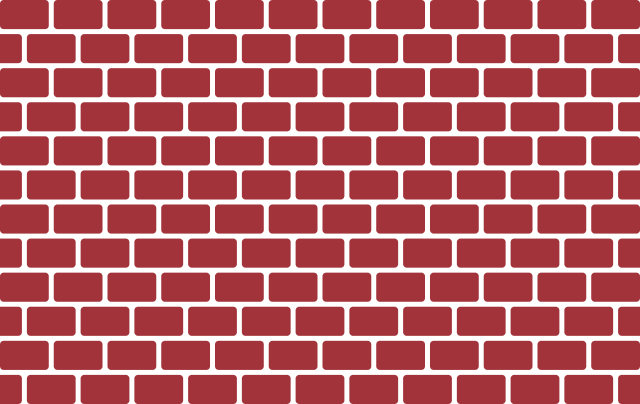
This pattern is drawn by a Shadertoy shader. Its source:

```glsl
// Draws a flat red brick wall in running bond with white mortar and rounded corners.

const vec2 REPEATS = vec2(12.0);                // bricks across, courses down
const float MORTAR = 0.0123;                    // joint width, in canvas heights
const float CORNER_RADIUS = 0.0092;
const vec3 BRICK_COLOR = vec3(0.64, 0.20, 0.23);
const vec3 MORTAR_COLOR = vec3(1.0);

// Signed distance to a rounded box centred on the origin
float roundedBox(vec2 p, vec2 halfSize, float radius) {
    vec2 q = abs(p) - halfSize + radius;
    return length(max(q, 0.0)) + min(max(q.x, q.y), 0.0) - radius;
}

// Position relative to the brick centre, with every second course shifted by half
vec2 runningBond(vec2 p, vec2 pitch) {
    vec2 grid = p / pitch;
    grid.x -= 0.5 * mod(floor(grid.y), 2.0);
    return (fract(grid) - 0.5) * pitch;
}

void mainImage(out vec4 fragColor, in vec2 fragCoord) {
    // Canvas height is one unit; courses are counted from the top
    float pixel = 1.0 / iResolution.y;
    vec2 canvas = vec2(iResolution.x * pixel, 1.0);
    vec2 p = vec2(fragCoord.x * pixel, 1.0 - fragCoord.y * pixel);

    // The outer bricks touch the canvas edge, so there is one joint fewer than bricks
    vec2 pitch = (canvas + MORTAR) / REPEATS;
    vec2 local = runningBond(p + 0.5 * MORTAR, pitch);

    // Antialiased brick coverage
    float edge = roundedBox(local, 0.5 * (pitch - MORTAR), CORNER_RADIUS);
    float coverage = clamp(0.5 - edge / pixel, 0.0, 1.0);

    fragColor = vec4(mix(MORTAR_COLOR, BRICK_COLOR, coverage), 1.0);
}
```
